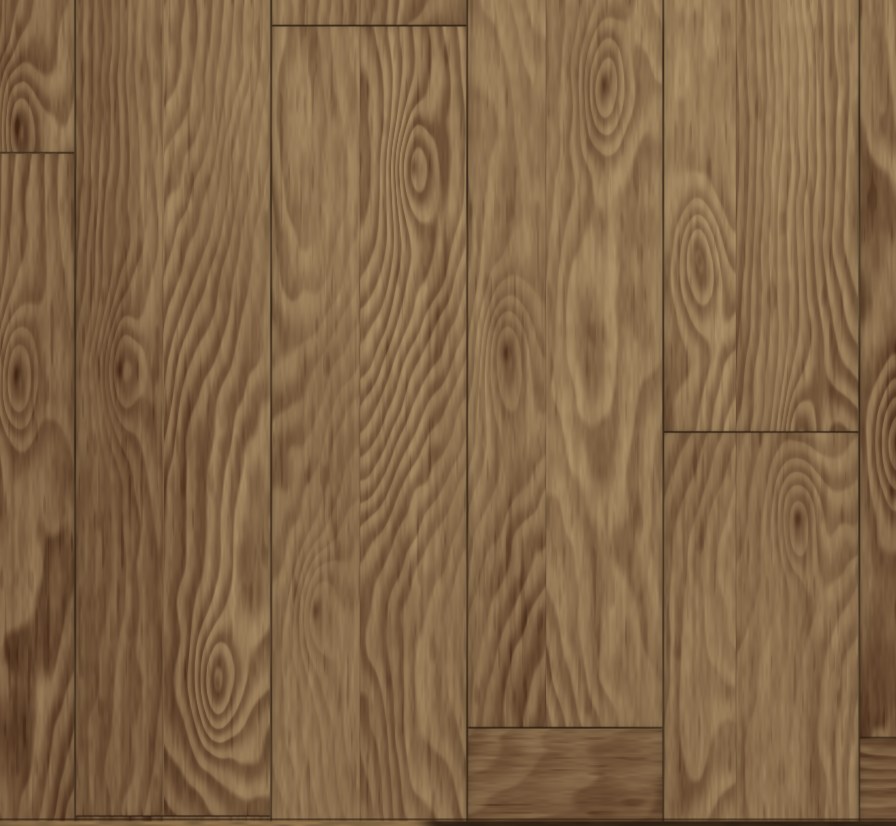
Reproduce this texture procedurally as a WebGL 2 fragment shader.

```glsl
#version 300 es
precision highp float;
// Oak floor: upright planks with staggered joints, two strips each, flowing grain and knots.
uniform vec2 u_resolution;
out vec4 fragColor;

float hash(vec2 p) {
  return fract(sin(dot(p, vec2(127.1, 311.7))) * 43758.5453);
}

float noise(vec2 p) {
  vec2 i = floor(p), f = fract(p);
  f = f * f * (3.0 - 2.0 * f);
  return mix(mix(hash(i), hash(i + vec2(1, 0)), f.x),
             mix(hash(i + vec2(0, 1)), hash(i + vec2(1, 1)), f.x), f.y);
}

// Soft line of half width w around distance zero
float line(float d, float w) {
  float px = 1.0 / u_resolution.x;
  return 1.0 - smoothstep(w - px, w + px, abs(d));
}

// Wood tone, 0 dark to 1 light; g runs across (x) and along (y) the fibres
float grain(vec2 g, vec2 knot, vec2 seed, float figure) {
  // Growth rings: contours of a stretched field, bulging at the knot
  vec2 k = (g - knot) * vec2(1.0, 0.36);
  float bulge = exp(-dot(k, k) * 1600.0);
  float rings = 42.0 * g.x + 14.0 * noise(g * vec2(6.5, 1.7) + seed)
              + 2.2 * noise(g * vec2(19.0, 5.0) + seed)
              + 0.5 * noise(g * vec2(60.0, 22.0) + seed) + 4.0 * bulge;
  float phase = fract(rings);
  float late = smoothstep(0.1, 0.75, phase) * (1.0 - smoothstep(0.8, 1.0, phase));
  late *= 1.0 - smoothstep(0.35, 0.8, fwidth(rings));
  float patchy = smoothstep(0.15, 0.8, noise(g * vec2(14.0, 3.0) + seed.yx));
  float tone = 0.73 - late * figure * (0.35 + 0.65 * patchy);

  // Fibres, broad streaks and short dark pores
  tone += 0.20 * (noise(g * vec2(250.0, 14.0) + seed) - 0.5);
  tone += 0.15 * (noise(g * vec2(420.0, 70.0) + seed) - 0.5);
  tone += 0.26 * (noise(g * vec2(38.0, 2.2) + seed) - 0.5);
  tone += 0.20 * (noise(g * vec2(9.0, 3.5) + seed.yx) - 0.5);
  tone -= 0.18 * smoothstep(0.72, 0.95, noise(g * vec2(230.0, 24.0) + seed.yx));

  // Knot shadow and its dark core
  tone -= 0.14 * bulge * noise(g * vec2(70.0, 30.0));
  tone -= 0.45 * exp(-dot(k, k) * 60000.0);
  return tone;
}

void main() {
  vec2 uv = gl_FragCoord.xy / u_resolution;
  vec2 p = uv * vec2(1.0, 0.922);

  // Planks across, each with one end joint
  const float plankWidth = 0.2188;
  float joints[6] = float[6](0.815, 0.012, 0.969, 0.119, 0.477, 0.107);
  float across = (p.x - 0.0838) / plankWidth + 1.0;
  float id = clamp(floor(across), 0.0, 5.0);
  float u = across - id;
  float joint = joints[int(id)];
  float below = 1.0 - step(joint, uv.y);

  // Short boards near the foot lie crosswise
  bool crosswise = below > 0.5 && joint > 0.05 && joint < 0.2;

  // Two strips per plank
  float split = 0.37 + 0.1 * hash(vec2(id, 4.0));
  float strip = crosswise ? 0.0 : step(split, u);
  vec2 board = vec2(id * 2.0 + strip, below + 3.0);
  vec2 seed = 40.0 * vec2(hash(board), hash(board + 17.0));
  float middle = mix(split * 0.5, 0.5 + split * 0.5, strip);
  vec2 knot = vec2((id - 1.0 + middle) * plankWidth + 0.0838,
                   0.15 + 0.7 * hash(board + 5.0));
  vec2 g = crosswise ? p.yx : p;
  float figure = mix(0.26, 0.56, hash(board + 9.0));
  float tone = grain(g, knot, seed, figure);

  // Board variation and light falling from the upper right
  tone += 0.12 * (hash(board + 2.0) - 0.5);
  tone += 0.13 * smoothstep(0.0, 0.35, uv.x) - 0.10;
  tone += 0.14 * (smoothstep(0.0, 0.9, uv.y) - 0.5);
  tone += 0.10 * exp(-6.0 * dot(uv - vec2(0.85, 0.85), uv - vec2(0.85, 0.85)));
  tone -= crosswise ? 0.12 : 0.0;

  vec3 darkOak = vec3(0.31, 0.195, 0.115);
  vec3 lightOak = vec3(0.635, 0.525, 0.375);
  vec3 color = mix(darkOak, lightOak, clamp(tone, -0.15, 1.1));

  // Strip glue line, plank seams and end joints, unevenly worn
  float wear = 0.55 + 0.4 * noise(p * vec2(9.0, 14.0));
  float side = min(u, 1.0 - u) * plankWidth;
  float end = (uv.y - joint) * 0.922;
  vec3 gap = vec3(0.17, 0.11, 0.06);
  float glue = crosswise ? 0.0 : line((u - split) * plankWidth, 0.0006);
  color = mix(color, gap, 0.22 * glue);
  color *= 1.0 - 0.12 * exp(-side * 260.0) - 0.08 * exp(-abs(end) * 260.0);
  color = mix(color, gap, wear * max(line(side, 0.001), line(end, 0.001)));

  // Next row showing along the foot, pale at left and shaded at right
  float foot = 1.0 - smoothstep(0.004, 0.008, uv.y);
  vec3 nextRow = mix(vec3(0.52, 0.41, 0.27), vec3(0.2, 0.14, 0.08),
                     smoothstep(0.46, 0.49, uv.x));
  color = mix(color, nextRow * (0.85 + 0.3 * noise(p * vec2(60.0, 300.0))), foot);
  color = mix(color, gap, 0.6 * line(uv.y - 0.008, 0.0012));

  fragColor = vec4(color, 1.0);
}
```
